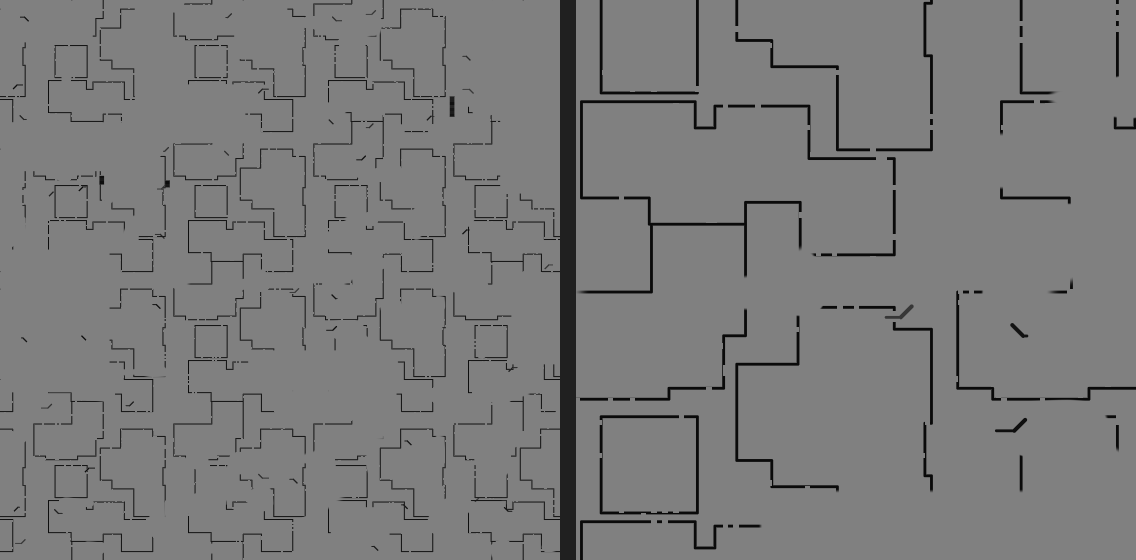
Left, the full canvas; right, a detail of the centre.
Reproduce this pattern procedurally as a WebGL 2 fragment shader.

```glsl
#version 300 es
precision highp float;

uniform vec2 u_resolution;
out vec4 outColor;

const float REPEATS = 4.0;
const float TILE = 192.0;        // design units per repeat
const float HALF_LINE = 0.65;
const vec3 GROUND = vec3(0.502);
const vec3 INK = vec3(0.04);

// Outlines as alternating horizontal and vertical run lengths
const float UPPER[16] = float[16](-44., -12., -31., -44., 52., 12., 9., -10.,
                                  43., 24., 39., 44., -43., -24., -25., 10.);
const float LOWER[16] = float[16](43., 51., -10., 24., -25., 5., -44., -5.,
                                  -16., -44., 52., -31., 0., 0., 0., 0.);
const float STEPPED[16] = float[16](44., 10., 17., 43., -3., 24., 3., 43.,
                                    -43., -38., -30., -12., -16., -44., 28., -26.);

// Bare areas: left, top, right, bottom in repeats
const vec4 BARE[12] = vec4[12](
  vec4(3.19, 0.0, 4.0, 0.76), vec4(3.57, 0.76, 4.0, 1.38),
  vec4(0.0, 1.78, 0.78, 2.8), vec4(1.77, 2.5, 2.84, 2.79),
  vec4(1.96, 2.79, 2.83, 3.0), vec4(0.96, 0.0, 1.22, 1.02),
  vec4(0.0, 0.87, 1.0, 1.22), vec4(0.0, 0.0, 0.66, 0.3),
  vec4(1.25, 0.6, 1.75, 1.02), vec4(1.67, 0.0, 2.05, 0.42),
  vec4(3.65, 2.04, 4.0, 2.6), vec4(2.36, 3.62, 2.78, 4.0));

float hash(vec2 p) {
  return fract(sin(dot(p, vec2(127.1, 311.7))) * 43758.5453);
}

float valueNoise(vec2 p) {
  vec2 i = floor(p), f = fract(p);
  f = f * f * (3.0 - 2.0 * f);
  return mix(mix(hash(i), hash(i + vec2(1, 0)), f.x),
             mix(hash(i + vec2(0, 1)), hash(i + vec2(1, 1)), f.x), f.y);
}

float boxDistance(vec2 p, vec2 halfSize) {
  vec2 d = abs(p) - halfSize;
  return length(max(d, 0.0)) + min(max(d.x, d.y), 0.0);
}

float segmentDistance(vec2 p, vec2 a, vec2 b) {
  vec2 ab = b - a;
  return length(p - a - ab * clamp(dot(p - a, ab) / max(dot(ab, ab), 1e-4), 0.0, 1.0));
}

float outlineDistance(vec2 p, vec2 start, float runs[16]) {
  float d = 1e3;
  for (int i = 0; i < 16; i++) {
    vec2 end = start + (i % 2 == 0 ? vec2(runs[i], 0.0) : vec2(0.0, runs[i]));
    d = min(d, segmentDistance(p, start, end));
    start = end;
  }
  return d;
}

float coverage(float d, float pixel) {
  return clamp(0.5 - d / pixel, 0.0, 1.0);
}

// Shapes overhang the right and bottom sides of their tile
float patternDistance(vec2 p) {
  vec2 local = mod(p, TILE);
  float d = abs(boxDistance(local - vec2(97.0, 84.0), vec2(22.0)));
  for (int k = 0; k < 4; k++) {
    vec2 q = local + TILE * vec2(k % 2, k / 2);
    d = min(d, outlineDistance(q, vec2(141.0, 166.0), UPPER));
    d = min(d, outlineDistance(q, vec2(98.0, 166.0), LOWER));
    d = min(d, outlineDistance(q, vec2(165.0, 12.0), STEPPED));
  }
  return d;
}

// Bare areas, random fading and small breaks
float survival(vec2 p) {
  float keep = smoothstep(0.24, 0.27, valueNoise(p / 30.0 + 7.0));
  keep *= step(0.07, hash(floor(p / 2.5)));
  for (int i = 0; i < 12; i++) {
    vec4 area = BARE[i] * TILE;
    float d = boxDistance(p - 0.5 * (area.xy + area.zw), 0.5 * (area.zw - area.xy));
    keep *= smoothstep(-1.0, 1.0, d);
  }
  return keep;
}

// Short bent leftovers, one at most in each scatter cell
float scrapInk(vec2 p, float size, float pixel) {
  vec2 id = floor(p / size);
  vec2 q = p - (id + 0.3 + 0.4 * vec2(hash(id + 3.1), hash(id + 8.7))) * size;
  q *= sign(vec2(hash(id + 5.3), hash(id + 1.9)) - 0.5);
  float d = min(segmentDistance(q, vec2(0.0), vec2(5.0, 5.0)) - 0.9,
                segmentDistance(q, vec2(0.0), vec2(-9.0 * hash(id + 2.2), 0.0)) - HALF_LINE);
  return coverage(d, pixel) * step(hash(id), 0.17) * mix(0.6, 1.0, hash(id + 6.0));
}

// Rare solid bars with uneven streaks
float barInk(vec2 p, float size, float pixel) {
  vec2 id = floor(p / size);
  vec2 q = p - (id + 0.35 + 0.3 * vec2(hash(id + 4.4), hash(id + 9.2))) * size;
  float d = boxDistance(q, vec2(3.2, mix(3.0, 14.0, hash(id + 7.5))));
  float streak = mix(0.75, 1.0, hash(vec2(id.x, floor(p.y / 4.0))));
  return coverage(d, pixel) * step(hash(id + 12.0), 0.13) * streak;
}

void main() {
  vec2 uv = gl_FragCoord.xy / u_resolution;
  float span = REPEATS * TILE;
  float pixel = span / min(u_resolution.x, u_resolution.y);
  vec2 p = vec2(uv.x, 1.0 - uv.y) * span - 0.5;

  float ink = coverage(patternDistance(p) - HALF_LINE, pixel) * survival(p);
  ink = max(ink, scrapInk(p, 48.0, pixel));
  ink = max(ink, barInk(p, 96.0, pixel));
  outColor = vec4(mix(GROUND, INK, ink), 1.0);
}
```
